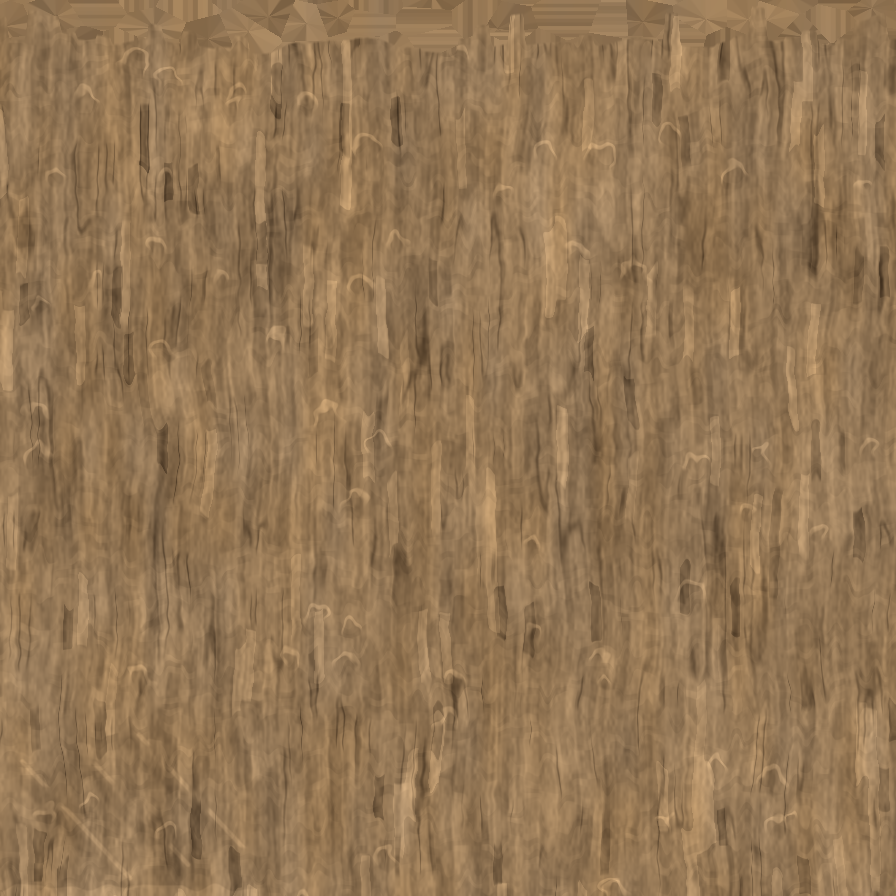
This texture is drawn by a Shadertoy shader. Its source:

```glsl
const vec3 WOOD = vec3(0.575, 0.460, 0.327);

float hash(vec2 p) {
    vec3 q = fract(vec3(p.xyx) * 0.1031);
    q += dot(q, q.yzx + 33.33);
    return fract((q.x + q.y) * q.z);
}

vec2 hash2(vec2 p) {
    return vec2(hash(p + 3.0), hash(p + 71.0));
}

float noise(vec2 p) {
    vec2 i = floor(p), f = fract(p);
    f = f * f * (3.0 - 2.0 * f);
    return mix(mix(hash(i), hash(i + vec2(1, 0)), f.x),
               mix(hash(i + vec2(0, 1)), hash(i + vec2(1, 1)), f.x), f.y);
}

// One column of randomly toned blocks with softened ends
float blocks(float column, float y, float seed, float soft) {
    y += 19.0 * hash(vec2(column, seed));
    float k = floor(y);
    float blend = smoothstep(0.5 - soft, 0.5 + soft, fract(y));
    return mix(hash(vec2(column + seed, k)), hash(vec2(column + seed, k + 1.0)), blend);
}

// Staggered upright strips; frequency sets strips across and blocks up
float strips(vec2 p, vec2 frequency, float seed, float soft) {
    p *= frequency;
    float column = floor(p.x);
    float blend = smoothstep(0.5 - soft, 0.5 + soft, fract(p.x));
    return mix(blocks(column, p.y, seed, soft), blocks(column + 1.0, p.y, seed, soft), blend);
}

float segmentDistance(vec2 p, vec2 a, vec2 b) {
    vec2 ab = b - a;
    return length(p - a - ab * clamp(dot(p - a, ab) / dot(ab, ab), 0.0, 1.0));
}

// Scattered broken curls: a pale upper rim over a shaded inside
float curls(vec2 p, float density) {
    vec2 g = p * density, cell = floor(g);
    float tone = 0.0;
    for (int y = -1; y <= 1; y++)
    for (int x = -1; x <= 1; x++) {
        vec2 id = cell + vec2(x, y);
        float present = step(0.80, hash(id + 11.0));
        vec2 q = g - id - hash2(id);
        q += 0.22 * (vec2(noise(g * 5.0), noise(g * 5.0 + 40.0)) - 0.5);
        float radius = mix(0.10, 0.24, hash(id + 29.0));
        float d = length(q * vec2(1.0, 0.75)) - radius;
        float side = smoothstep(-0.1, 0.15, q.y + q.x * (hash(id) - 0.5));
        float rim = (1.0 - smoothstep(0.015, 0.05, abs(d))) * side;
        float inside = 1.0 - smoothstep(-0.06, 0.02, d);
        tone += present * (0.20 * rim - 0.07 * inside);
    }
    return tone;
}

// Torn slanting strips with a bright edge and a shaded one
float slants(vec2 p) {
    float tone = 0.0;
    for (int i = 0; i < 3; i++) {
        float k = float(i);
        vec2 a = vec2(0.025 + 0.065 * k, 0.150 + 0.015 * k);
        float d = segmentDistance(p, a, a + vec2(0.12, -0.13));
        float shade = segmentDistance(p + vec2(0.010, 0.008), a, a + vec2(0.12, -0.13));
        float torn = smoothstep(0.35, 0.6, noise(p * 45.0 + k * 9.0));
        tone += torn * 0.16 * (1.0 - smoothstep(0.001, 0.004, d));
        tone -= 0.08 * (1.0 - smoothstep(0.003, 0.010, shade));
    }
    return tone;
}

// Smooth fan-shaped and banded facets
float facets(vec2 p) {
    vec2 g = p * vec2(20.0, 30.0), cell = floor(g), nearestId = cell, offset = vec2(0);
    float nearest = 9.0;
    for (int y = -1; y <= 1; y++)
    for (int x = -1; x <= 1; x++) {
        vec2 id = cell + vec2(x, y);
        vec2 q = g - id - hash2(id);
        float d = dot(q, q);
        if (d < nearest) { nearest = d; nearestId = id; offset = q; }
    }
    float kind = hash(nearestId + 5.0);
    float fan = atan(offset.y, offset.x) * 2.2;
    float band = kind > 0.75 ? offset.x * 9.0 : offset.y * 8.0;
    float t = kind > 0.5 ? band : fan;
    float blend = smoothstep(0.35, 0.65, fract(t));
    float key = nearestId.x * 7.0 + nearestId.y * 31.0;
    float ray = mix(hash(vec2(key, floor(t))), hash(vec2(key, floor(t) + 1.0)), blend);
    return 0.22 * (ray - 0.5) + 0.16 * (hash(nearestId + 17.0) - 0.45);
}

// Layered upright fibres, streaks and cracks
float fibres(vec2 p) {
    vec2 w = p;
    w.x += 0.012 * (noise(p * vec2(14, 10)) - 0.5) + 0.003 * (noise(p * vec2(60, 70)) - 0.5);
    w.y += 0.025 * (noise(p * vec2(90, 40)) - 0.5);
    float tone = 0.14 * (noise(p * vec2(13, 7)) - 0.5);
    tone += 0.17 * (strips(w, vec2(72, 12), 3.0, 0.12) - 0.5);
    tone += 0.14 * (strips(w, vec2(125, 30), 47.0, 0.18) - 0.5);
    tone += 0.10 * (strips(w, vec2(62, 115), 83.0, 0.15) - 0.5);
    tone += 0.16 * (noise(w * vec2(270, 14)) - 0.5);
    tone += 0.12 * (noise(p * vec2(330, 150)) - 0.5);
    float paleStreak = smoothstep(0.91, 0.95, strips(w, vec2(78, 10), 131.0, 0.12));
    float darkStreak = smoothstep(0.93, 0.97, strips(w, vec2(68, 14), 177.0, 0.18));
    tone += 0.17 * paleStreak;
    tone -= 0.24 * darkStreak * (0.5 + 0.7 * noise(p * vec2(160, 60)));
    float crack = 1.0 - smoothstep(0.0, 0.10, abs(noise(w * vec2(105, 6) + 31.0) - 0.5));
    float broken = smoothstep(0.50, 0.75, noise(p * vec2(45, 22) + 8.0));
    return tone - 0.24 * crack * broken;
}

void mainImage(out vec4 fragColor, in vec2 fragCoord) {
    vec2 p = fragCoord / iResolution.xy;
    float tone = fibres(p) + curls(p, 17.0) + slants(p);

    // Pale frayed strip along the lower left edge
    float fray = 0.006 + 0.010 * noise(p * vec2(50, 5));
    tone += 0.12 * (1.0 - smoothstep(fray - 0.003, fray, p.y)) * (1.0 - smoothstep(0.26, 0.32, p.x));

    // Fibre tips rise unevenly into the faceted upper border
    float tip = 0.935 + 0.022 * noise(vec2(p.x * 24.0, 2.0));
    tip += 0.045 * pow(strips(p, vec2(52, 1), 211.0, 0.15), 4.0);
    tone = mix(tone, facets(p), smoothstep(tip - 0.002, tip + 0.002, p.y));

    float warmth = 0.05 * (noise(p * vec2(40, 12) + 60.0) - 0.5);
    vec3 colour = WOOD * (1.0 + tone * vec3(0.96, 1.02, 1.10));
    colour *= 1.0 + warmth * vec3(0.6, 0.0, -1.4);
    fragColor = vec4(clamp(colour, 0.0, 1.0), 1.0);
}
```
